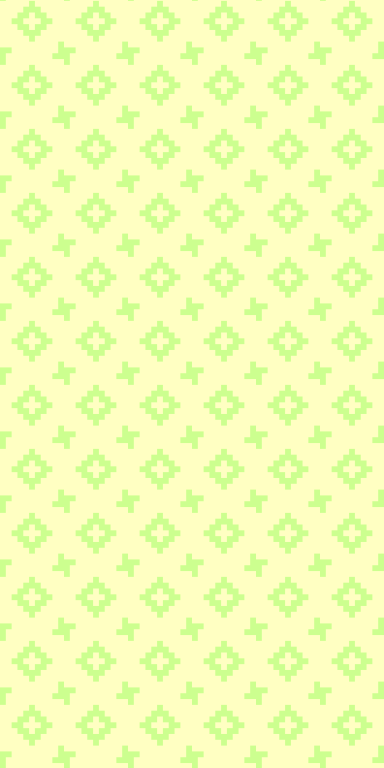
This pattern is drawn by a WebGL 1 fragment shader. Its source:

```glsl
precision highp float;
// Stepped diamond rings alternating with small pinwheels, green on cream.
// Each of the 6 x 12 repeats is an 11 x 11 grid of square cells; cell edges
// are smoothed by blending the four cells under a pixel by area covered.

uniform vec2 u_resolution;

// 1 inside an axis-aligned block of cells, bounds inclusive
float block(vec2 cell, vec2 low, vec2 high) {
  vec2 inside = step(low - 0.5, cell) * step(cell, high + 0.5);
  return inside.x * inside.y;
}

// Ring of cells two or three steps from the centre
float diamondRing(vec2 cell) {
  float steps = abs(cell.x) + abs(cell.y);
  return step(1.5, steps) * step(steps, 3.5);
}

// Four-armed pinwheel on a 4 x 4 block, y downwards
float pinwheel(vec2 cell) {
  float upper = max(block(cell, vec2(1.0, 0.0), vec2(1.0, 1.0)),
                    block(cell, vec2(1.0, 1.0), vec2(3.0, 1.0)));
  float lower = max(block(cell, vec2(0.0, 2.0), vec2(2.0, 2.0)),
                    block(cell, vec2(2.0, 2.0), vec2(2.0, 3.0)));
  return max(upper, lower);
}

// Fill of one grid cell, repeating every 11 cells
float cellFill(vec2 gridCell) {
  vec2 cell = floor(mod(gridCell + 0.5, 11.0));
  vec2 shifted = floor(mod(gridCell + vec2(2.5, 4.5), 11.0));
  return max(diamondRing(cell - vec2(5.0, 3.0)), pinwheel(shifted));
}

void main() {
  // Grid coordinates from the top left, 66 cells across
  float cellsPerPixel = 66.0 / u_resolution.x;
  vec2 grid = vec2(gl_FragCoord.x, u_resolution.y - gl_FragCoord.y) * cellsPerPixel;
  grid.y -= 0.15;

  // Box-filtered blend between neighbouring cells
  vec2 corner = floor(grid - 0.5);
  vec2 blend = clamp((grid - corner - 1.0) / cellsPerPixel + 0.5, 0.0, 1.0);
  float top = mix(cellFill(corner), cellFill(corner + vec2(1.0, 0.0)), blend.x);
  float bottom = mix(cellFill(corner + vec2(0.0, 1.0)), cellFill(corner + 1.0), blend.x);
  float fill = mix(top, bottom, blend.y);

  vec3 cream = vec3(1.0, 1.0, 0.76);
  vec3 green = vec3(0.80, 1.0, 0.56);
  gl_FragColor = vec4(mix(cream, green, fill), 1.0);
}
```
